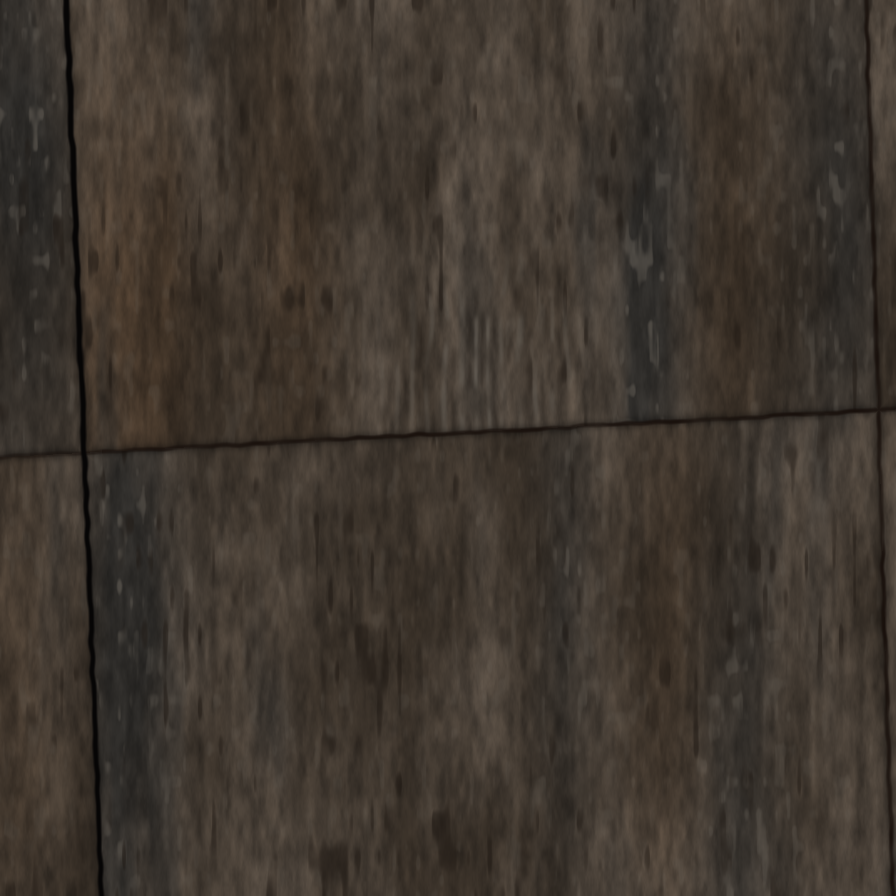
A WebGL 2 fragment shader for this texture:

```glsl
#version 300 es
precision highp float;
uniform vec2 u_resolution;
out vec4 outColor;

// Palette
const vec3 UMBER = vec3(0.200, 0.170, 0.140);
const vec3 TAUPE = vec3(0.315, 0.278, 0.242);
const vec3 CHARCOAL = vec3(0.155, 0.150, 0.142);
const vec3 RUST = vec3(0.285, 0.210, 0.145);
const vec3 PALE = vec3(0.430, 0.405, 0.370);
const vec3 CRACK = vec3(0.115, 0.090, 0.070);
const vec3 GROUT = vec3(0.095, 0.062, 0.045);
const vec3 GAP = vec3(0.025, 0.020, 0.020);

// Tile layout: seam value at the canvas edge, then slope
const vec2 LEFT_SEAM = vec2(0.1133, -0.0391);
const vec2 RIGHT_SEAM = vec2(0.9965, -0.0300);
const vec2 CROSS_SEAM = vec2(0.4896, 0.0534);
const float GAP_HALF = 0.0032;
const float GROUT_HALF = 0.0022;
const float SEAM_SHADE = 0.006;

// Surface
const float STAIN_LENGTH = 0.30;
const vec2 STREAK_SCALE = vec2(17.0, 2.4);
const vec2 THREAD_SCALE = vec2(75.0, 9.0);
const vec2 GRAIN_SCALE = vec2(130.0, 42.0);
const vec2 FLECK_SCALE = vec2(150.0, 55.0);
const vec2 RIPPLE_CENTRE = vec2(0.54, 0.585);
const vec2 RIPPLE_SIZE = vec2(0.11, 0.10);
const float RIPPLE_COUNT = 58.0;

// Broad stains: centre x, centre y, half width, tone (dark < 0 < warm)
const int STAIN_COUNT = 11;
const vec4 STAINS[STAIN_COUNT] = vec4[](
    vec4(0.02, 0.80, 0.06, -1.0), vec4(0.14, 0.60, 0.06, 0.9),
    vec4(0.31, 0.72, 0.05, 0.5), vec4(0.73, 0.72, 0.035, -0.95),
    vec4(0.93, 0.75, 0.05, -0.8), vec4(0.81, 0.68, 0.035, 0.4),
    vec4(0.145, 0.30, 0.05, -1.0), vec4(0.02, 0.25, 0.05, 0.4),
    vec4(0.63, 0.33, 0.035, -0.65), vec4(0.83, 0.20, 0.04, -0.75),
    vec4(0.74, 0.28, 0.04, 0.4));

float hash(vec2 p) {
    vec3 q = fract(vec3(p.xyx) * 0.1031);
    q += dot(q, q.yzx + 33.33);
    return fract((q.x + q.y) * q.z);
}

float noise(vec2 p) {
    vec2 c = floor(p), f = fract(p);
    f = f * f * (3.0 - 2.0 * f);
    return mix(mix(hash(c), hash(c + vec2(1, 0)), f.x),
               mix(hash(c + vec2(0, 1)), hash(c + vec2(1, 1)), f.x), f.y);
}

float fbm(vec2 p) {
    float sum = 0.0;
    for (float weight = 0.533; weight > 0.05; weight *= 0.5) {
        sum += weight * noise(p);
        p = p * 2.03 + 17.3;
    }
    return sum;
}

// Signed distances to the left, right and cross seams
vec3 seams(vec2 p) {
    return vec3(p.xx - vec2(LEFT_SEAM.x, RIGHT_SEAM.x) - vec2(LEFT_SEAM.y, RIGHT_SEAM.y) * p.y,
                p.y - CROSS_SEAM.x - CROSS_SEAM.y * p.x);
}

vec2 tileAt(vec2 p) {
    vec3 side = step(0.0, seams(p));
    return vec2(side.x + side.y, side.z);
}

vec3 woodTile(vec2 p, vec2 tile) {
    vec2 q = p + tile * vec2(7.0, 13.0) + 3.0;
    float streak = fbm(q * STREAK_SCALE);
    float patchy = fbm(q * vec2(10.0, 6.0) + 40.0);
    float thread = fbm(q * THREAD_SCALE + 70.0);
    float grain = fbm(q * GRAIN_SCALE);

    // Stains kept to their own tile: x dark, y warm
    vec2 tone = vec2(0.0);
    for (int i = 0; i < STAIN_COUNT; i++) {
        vec2 d = (p + vec2(0.07 * (streak - 0.5), 0.0) - STAINS[i].xy) / vec2(STAINS[i].z, STAIN_LENGTH);
        float amount = STAINS[i].w * exp(-dot(d, d)) * float(tileAt(STAINS[i].xy) == tile);
        tone += max(vec2(-amount, amount), 0.0) * (0.5 + 0.9 * patchy);
    }
    vec3 color = mix(UMBER, TAUPE, smoothstep(0.24, 0.70, 0.5 * streak + 0.5 * patchy));
    color = mix(color, RUST, clamp(tone.y * 0.7, 0.0, 0.8));
    color = mix(color, CHARCOAL, clamp(tone.x + 0.5 * smoothstep(0.58, 0.8, streak), 0.0, 0.92));
    color *= 1.03 + 0.38 * (thread - 0.5) + 0.55 * (grain - 0.5);

    // Pale flecks, strongest on dark stains, then short cracks
    float fleck = smoothstep(0.62, 0.92, noise(q * FLECK_SCALE)) * smoothstep(0.35, 0.6, thread);
    color = mix(color, PALE, fleck * (0.16 + 0.32 * min(tone.x, 1.0)));
    float crack = smoothstep(0.70, 0.92, noise(q * vec2(130.0, 24.0) + 9.0));
    color = mix(color, CRACK, 0.5 * crack * smoothstep(0.45, 0.65, fbm(q * vec2(16.0, 9.0))));

    // Worn ripples by the edge of the upper tile
    vec2 d = (p - RIPPLE_CENTRE) / RIPPLE_SIZE;
    float ridge = abs(fract(p.x * RIPPLE_COUNT + 0.7 * noise(p * vec2(25.0, 14.0))) - 0.5) * 2.0;
    float worn = exp(-dot(d, d)) * tile.y * smoothstep(0.2, 0.75, noise(q * vec2(60.0, 38.0)));
    color = mix(color, CRACK, 0.35 * worn * smoothstep(0.5, 0.0, ridge));
    return mix(color, PALE, 0.6 * worn * smoothstep(0.45, 0.95, ridge));
}

void main() {
    vec2 p = gl_FragCoord.xy / u_resolution;
    vec3 color = woodTile(p, tileAt(p));

    // Seams with a soft shaded bevel
    vec3 d = abs(seams(p) + 0.0025 * (noise(p * 60.0) - 0.5));
    float nearest = min(d.x, min(d.y, d.z)) / SEAM_SHADE;
    color *= 1.0 - 0.3 * exp(-nearest * nearest);
    vec3 halfWidth = vec3(GAP_HALF * mix(0.8, 1.0, p.y), GROUT_HALF, GROUT_HALF);
    float soft = 0.0012 + 0.5 / u_resolution.y;
    vec3 cover = 1.0 - smoothstep(halfWidth - soft, halfWidth + soft, d);
    float wear = mix(0.5, 1.0, noise(p * 45.0)) * mix(0.7, 1.0, step(LEFT_SEAM.x, p.x));
    color = mix(color, GROUT, max(cover.y, cover.z) * wear);
    outColor = vec4(mix(color, GAP, cover.x), 1.0);
}
```
